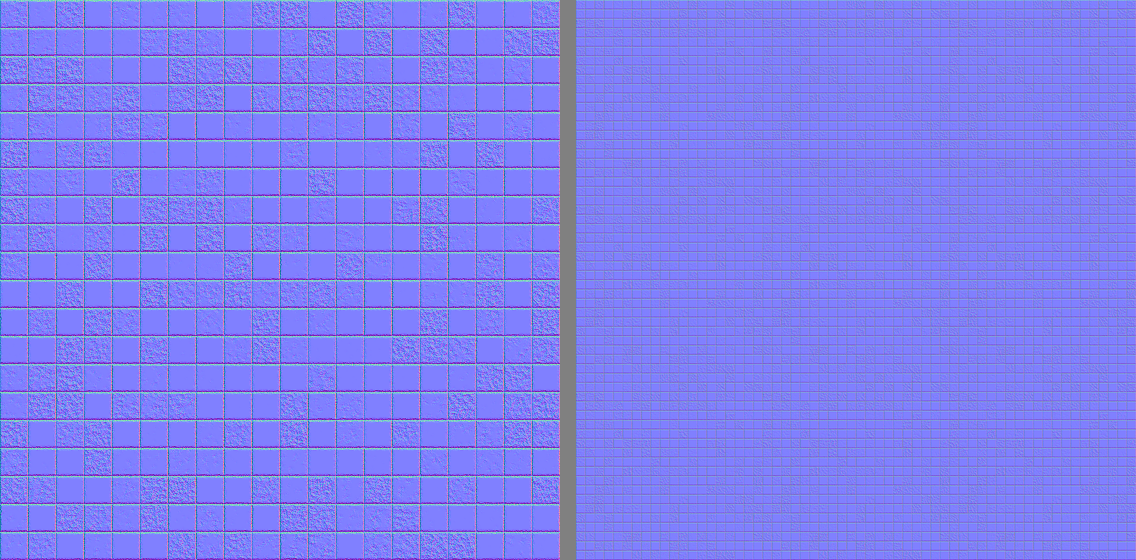
Left, the tile; right, the same tile 3 across and 3 down.
Reproduce this texture map procedurally as a WebGL 2 fragment shader.

```glsl
#version 300 es
precision highp float;
// Tangent-space normal map of a 20 by 20 grid of square raised tiles.
// A height field joins chipped bevels to patchy stone grain made of wrapping
// cellular noise; its central differences give the normal.

uniform vec2 u_resolution;
out vec4 outColor;

const float TILES = 20.0;                     // repeats across and down
const vec2 GAP = vec2(0.005, 0.010);          // half joint width, in tiles
const vec2 BEVEL_WIDTH = vec2(0.036, 0.046);  // side and top/bottom bevels
const float DEPTH = 0.056;                    // tile height above the joint
const float SAMPLE_STEP = TILES / 1400.0;     // half span of the differences
const float STEEP_SHADE = 2.2;                // darkens blue on steep slopes

vec2 hash2(vec2 p) {
    vec3 q = fract(p.xyx * vec3(0.1031, 0.1030, 0.0973));
    q += dot(q, q.yzx + 33.33);
    return fract((q.xx + q.yz) * q.zy);
}

// Distance to the nearest scattered point; 'density' is whole cells per tile.
float cellular(vec2 p, float density, float seed) {
    vec2 q = p * density;
    vec2 cell = floor(q);
    vec2 local = q - cell;
    float nearest = 4.0;
    for (int y = -1; y <= 1; y++) {
        for (int x = -1; x <= 1; x++) {
            vec2 offset = vec2(x, y);
            vec2 id = mod(cell + offset, TILES * density);
            vec2 delta = offset + hash2(id + seed) - local;
            nearest = min(nearest, dot(delta, delta));
        }
    }
    return sqrt(nearest);
}

// Share of grain at a point: smooth tiles have none, worn ones are covered.
float wearMask(vec2 p, float wear) {
    float patches = cellular(p, 3.0, 17.0);
    return smoothstep(0.0, 0.75, wear * 1.45 - 0.36 - 0.55 * patches);
}

// Random floor of a side joint, shared by the two tiles that meet there.
float sideJointFloor(vec2 p) {
    vec2 joint = mod(vec2(floor(p.x + 0.5), floor(p.y)), TILES);
    return 0.6 * hash2(joint + 131.0).x;
}

// Rise from the joint to the tile face, 0 to 1.
float bevel(vec2 edge, float sideFloor) {
    vec2 rise = clamp((edge - GAP) / BEVEL_WIDTH, 0.0, 1.0);
    return mix(sideFloor, 1.0, rise.x) * rise.y;
}

float surfaceHeight(vec2 p) {
    vec2 variation = hash2(mod(floor(p), TILES) + 71.0);
    float coarse = cellular(p, 5.0, 5.0) - 0.5;
    float medium = cellular(p, 11.0, 43.0) - 0.5;
    float fine = cellular(p, 20.0, 89.0) - 0.5;
    float grain = 0.034 * coarse + 0.023 * medium + 0.014 * fine;

    // Ragged rim, with extra crumbling just inside it
    vec2 local = fract(p);
    vec2 edge = min(local, 1.0 - local);
    float rim = 1.0 - smoothstep(0.03, 0.12, min(edge.x, edge.y));
    float roughness = max(wearMask(p, variation.x), 0.45 * rim);
    vec2 chipped = edge - 0.024 * coarse - 0.026 * medium - 0.022 * fine;

    float face = DEPTH * mix(0.75, 1.0, variation.y);
    return bevel(chipped, sideJointFloor(p)) * (face + grain * roughness);
}

vec3 surfaceNormal(vec2 p, float stepSize) {
    vec2 dx = vec2(stepSize, 0.0);
    vec2 dy = vec2(0.0, stepSize);
    vec2 slope = vec2(surfaceHeight(p + dx) - surfaceHeight(p - dx),
                      surfaceHeight(p + dy) - surfaceHeight(p - dy));
    return normalize(vec3(-slope / (2.0 * stepSize), 1.0));
}

void main() {
    vec2 uv = gl_FragCoord.xy / u_resolution;
    vec3 normal = surfaceNormal(uv * TILES, SAMPLE_STEP);
    // Pack the signed direction into colour.
    normal.z = pow(normal.z, STEEP_SHADE);
    outColor = vec4(normal * 0.5 + 0.5, 1.0);
}
```
